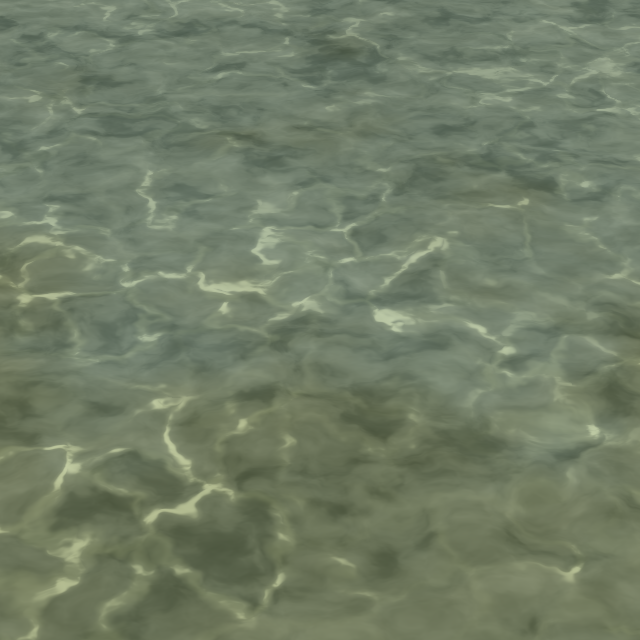
Write a three.js fragment shader that draws this texture.

```glsl
// Shallow, murky green water seen at a slant: soft light webs over an olive bed.
// Perspective-compressed noise makes the ripples, warped cell borders make the
// caustics, and a grey-green sky sheen grows toward the far (upper) edge.
varying vec2 vUv;

float hash(vec2 p) {
  vec3 h = fract(vec3(p.xyx) * 0.1031);
  h += dot(h, h.yzx + 33.33);
  return fract((h.x + h.y) * h.z);
}

float noise(vec2 p) {
  vec2 cell = floor(p);
  vec2 f = fract(p);
  f = f * f * (3.0 - 2.0 * f);
  float low = mix(hash(cell), hash(cell + vec2(1.0, 0.0)), f.x);
  float high = mix(hash(cell + vec2(0.0, 1.0)), hash(cell + vec2(1.0)), f.x);
  return mix(low, high, f.y);
}

float fbm(vec2 p) {
  float sum = 0.0;
  float amp = 0.533;
  for (int i = 0; i < 4; i++) {
    sum += amp * noise(p);
    p = mat2(0.98, 0.17, -0.17, 0.98) * p * 2.03 + 17.3;
    amp *= 0.5;
  }
  return sum;
}

// Gap between the two nearest cell points: zero along the cell borders.
float cellGap(vec2 p) {
  vec2 cell = floor(p);
  float nearest = 9.0;
  float second = 9.0;
  for (int y = -1; y <= 1; y++) {
    for (int x = -1; x <= 1; x++) {
      vec2 c = cell + vec2(float(x), float(y));
      vec2 point = c + vec2(hash(c), hash(c + 71.7));
      float d = length(point - p);
      second = min(second, max(nearest, d));
      nearest = min(nearest, d);
    }
  }
  return second - nearest;
}

void main() {
  // Slanted water plane: features shrink and flatten toward the top
  float far = vUv.y;
  float depth = 1.0 / (1.9 - far);
  vec2 plane = vec2((vUv.x - 0.5) * depth, 2.4 * depth) + 5.0;

  // Surface distortion
  vec2 warp = vec2(fbm(plane * 15.0), fbm(plane * 15.0 + 40.0)) - 0.5;
  vec2 swell = vec2(noise(plane * 6.0 + 9.0), noise(plane * 6.0 + 31.0)) - 0.5;
  vec2 bent = plane + warp * 0.10 + swell * 0.06;

  // Ripples, broad patches and the caustic web
  float ripple = fbm(bent * vec2(13.0, 20.0)) - 0.5;
  float fine = fbm(plane * vec2(34.0, 50.0) + warp * 2.0) - 0.5;
  float patches = fbm(plane * vec2(5.0, 6.0) + 3.0) - 0.5;
  float gap = cellGap(bent * 12.0);
  float web = 1.0 - smoothstep(0.0, 0.32, gap);
  float lit = smoothstep(0.36, 0.66, noise(plane * 11.0 + warp * 3.0 + 60.0));
  float near = 1.0 - smoothstep(0.35, 1.0, far);

  // Olive bed under a cooler sheen
  float sheen = smoothstep(0.2, 0.85, far + patches * 1.1);
  vec3 color = mix(vec3(0.422, 0.457, 0.352), vec3(0.432, 0.487, 0.421), sheen);
  color += vec3(0.14, 0.13, 0.11) * ripple;
  color += vec3(0.13, 0.13, 0.125) * fine;
  color += vec3(0.08, 0.08, 0.07) * patches;

  // Soft light webs with scattered, brighter crests
  float glow = web * (0.25 + 0.75 * lit) * mix(0.35, 1.0, near);
  color += vec3(0.095, 0.095, 0.068) * glow;
  float crest = smoothstep(0.45, 0.95, web) * lit * smoothstep(0.0, 0.2, fine + ripple * 0.6);
  color += vec3(0.16, 0.16, 0.125) * crest * mix(0.4, 1.0, near);

  // Dark hollows between the ripples
  float hollow = smoothstep(0.06, 0.26, -ripple - 0.4 * fine);
  color -= vec3(0.035, 0.035, 0.03) * hollow;

  gl_FragColor = vec4(color, 1.0);
}
```
